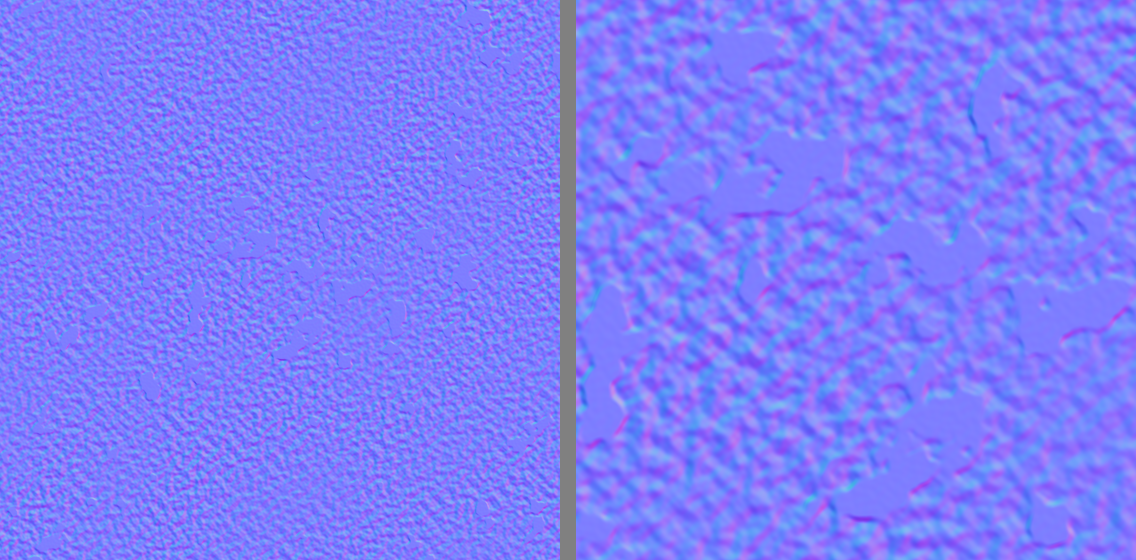
Left, the full canvas; right, a detail of the centre.
Write a WebGL 1 fragment shader that draws this texture map.

```glsl
precision highp float;

// Tangent-space normal map of rough stucco with smooth trowelled patches.
// A height field mixes fine gradient noise with nearly flat plateaus, and
// central differences of that height give the encoded surface normal.

uniform vec2 u_resolution;

const float GRAIN_FREQ = 85.0;       // fine bumps across the canvas
const float GRAIN_DETAIL = 0.35;     // weight of the second grain octave
const float GRAIN_STRETCH = 0.89;    // below 1 lengthens grains along the diagonal
const float RELIEF = 0.225;          // overall steepness
const float PATCH_FREQ = 17.0;       // trowelled patches across the canvas
const float PATCH_THRESHOLD = 0.40;  // higher means fewer patches
const float PATCH_EDGE = 0.07;       // half width of the patch border
const float PATCH_LEVEL = 0.28;      // plateau height
const float PATCH_GRAIN = 0.04;      // faint texture on the plateaus
const float SAMPLE_STEP = 0.0014;    // distance between height samples
const vec2 TILT = vec2(-0.012, -0.014);
const float TWO_PI = 6.2831853;

// Random unit vector for a lattice point.
vec2 hashDirection(vec2 cell) {
    vec3 q = fract(cell.xyx * vec3(0.1031, 0.1030, 0.0973));
    q += dot(q, q.yzx + 33.33);
    return normalize(fract((q.xx + q.yz) * q.zy) - 0.4999);
}

// Gradient noise with a quintic fade, roughly -0.7 to 0.7.
float gradientNoise(vec2 p) {
    vec2 i = floor(p);
    vec2 f = p - i;
    vec2 w = f * f * f * (f * (f * 6.0 - 15.0) + 10.0);
    vec2 e = vec2(1.0, 0.0);
    float a = dot(hashDirection(i), f);
    float b = dot(hashDirection(i + e.xy), f - e.xy);
    float c = dot(hashDirection(i + e.yx), f - e.yx);
    float d = dot(hashDirection(i + e.xx), f - e.xx);
    return mix(mix(a, b, w.x), mix(c, d, w.x), w.y);
}

// Diagonal axes, compressed along the rising diagonal.
vec2 diagonalSpace(vec2 p) {
    return vec2((p.x + p.y) * GRAIN_STRETCH, p.y - p.x) * 0.70711;
}

// Two octaves of small bumps.
float grainHeight(vec2 q) {
    return gradientNoise(q * GRAIN_FREQ + 7.3)
         + GRAIN_DETAIL * gradientNoise(q * GRAIN_FREQ * 2.0 + 41.7);
}

// Coverage of the plateaus, denser around the centre and the corners.
float patchMask(vec2 p, vec2 q, float grain) {
    float zone = 0.12 * cos(TWO_PI * p.x) * cos(TWO_PI * p.y)
               + 0.35 * gradientNoise(p * 3.0 + 19.1);
    float blob = gradientNoise(q * PATCH_FREQ + 63.2)
               + 0.5 * gradientNoise(q * PATCH_FREQ * 2.4 + 88.6);
    float field = blob + zone + 0.15 * grain - PATCH_THRESHOLD;
    return smoothstep(-PATCH_EDGE, PATCH_EDGE, field);
}

// Surface height, in units of one grain cell.
float surfaceHeight(vec2 p) {
    vec2 q = diagonalSpace(p);
    float grain = grainHeight(q);
    float roughness = 0.97 + 0.5 * gradientNoise(q * 6.0 + 31.4);
    float plateau = PATCH_LEVEL + PATCH_GRAIN * gradientNoise(p * 210.0 + 5.9);
    return mix(grain * roughness, plateau, patchMask(p, q, grain));
}

void main() {
    vec2 p = gl_FragCoord.xy / u_resolution.y;
    vec2 e = vec2(SAMPLE_STEP, 0.0);

    // Slope by central differences.
    vec2 rise = vec2(surfaceHeight(p + e.xy) - surfaceHeight(p - e.xy),
                     surfaceHeight(p + e.yx) - surfaceHeight(p - e.yx));
    vec2 slope = RELIEF * rise / (2.0 * SAMPLE_STEP * GRAIN_FREQ);

    // Encode the normal from -1..1 to 0..1.
    vec3 normal = normalize(vec3(TILT - slope, 1.0));
    gl_FragColor = vec4(normal * 0.5 + 0.5, 1.0);
}
```
